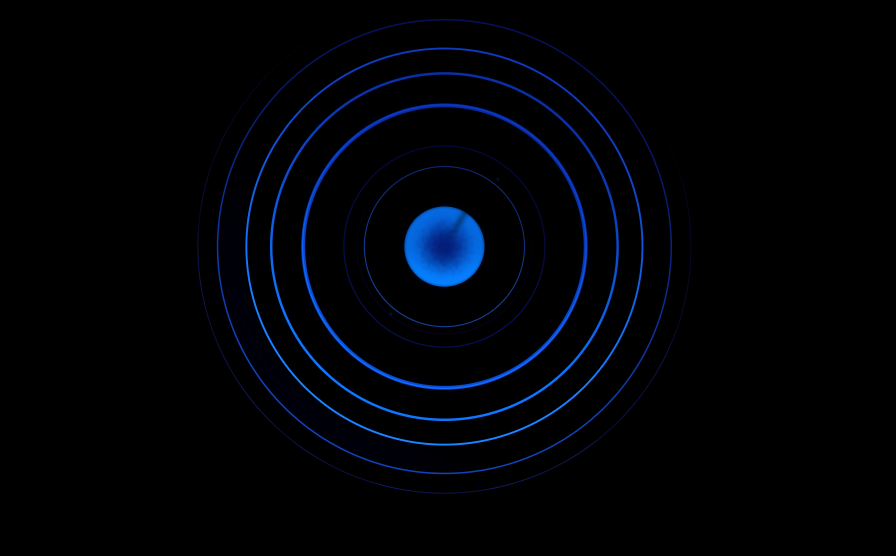
This background is drawn by a WebGL 1 fragment shader. Its source:

```glsl
precision highp float;
// Glowing blue disc inside thin concentric rings on black.

uniform vec2 u_resolution;

const vec2 CENTER = vec2(0.496, 0.5565);
const float DISC_RADIUS = 0.0722;
const vec3 DEEP_BLUE = vec3(0.015, 0.12, 0.48);
const vec3 RIM_BLUE = vec3(0.02, 0.41, 0.88);
const vec3 BRIGHT_BLUE = vec3(0.02, 0.50, 1.0);
const vec3 HALO_BLUE = vec3(0.0, 0.03, 0.22);

float hash(vec2 p) {
  vec3 q = fract(vec3(p.xyx) * 0.1031);
  q += dot(q, q.yzx + 33.33);
  return fract((q.x + q.y) * q.z);
}

float noise(vec2 p) {
  vec2 cell = floor(p);
  vec2 f = fract(p);
  f = f * f * (3.0 - 2.0 * f);
  float low = mix(hash(cell), hash(cell + vec2(1.0, 0.0)), f.x);
  float high = mix(hash(cell + vec2(0.0, 1.0)), hash(cell + 1.0), f.x);
  return mix(low, high, f.y);
}

// Share of a pixel covered by a band of the given width.
float band(float offset, float width, float pixel) {
  float top = min(offset + 0.5 * pixel, 0.5 * width);
  float bottom = max(offset - 0.5 * pixel, -0.5 * width);
  return clamp((top - bottom) / pixel, 0.0, 1.0);
}

// Ring whose colour runs from dim to lit, with a soft halo.
vec3 ring(float r, float radius, float width, vec3 dim, vec3 lit,
          float light, float halo, float pixel) {
  float offset = r - radius;
  vec3 color = mix(dim, lit, light) * band(offset, width, pixel);
  return color + HALO_BLUE * halo * exp(-abs(offset) / 0.0035);
}

// Disc with a dark core, a lit lower rim and a dim radial streak.
vec3 disc(vec2 p, float pixel) {
  float t = length(p) / DISC_RADIUS;
  vec3 rim = mix(RIM_BLUE, BRIGHT_BLUE, smoothstep(0.2, -0.9, p.y / DISC_RADIUS));
  float grain = noise(p * 180.0) - 0.5;
  vec3 color = mix(DEEP_BLUE, rim, smoothstep(0.08, 0.88, t + 0.08 * grain));

  vec2 axis = normalize(vec2(0.52, 0.85));
  float along = dot(p, axis) / DISC_RADIUS;
  float across = dot(p, vec2(-axis.y, axis.x)) / DISC_RADIUS;
  float streak = exp(-across * across * 110.0) * smoothstep(0.1, 0.75, along);
  color *= 1.0 - 0.35 * streak;
  color *= 1.0 - 0.25 * smoothstep(0.93, 1.0, t);
  return color * band(length(p), 2.0 * DISC_RADIUS, pixel);
}

// Pair of tiny sparks on opposite sides of the centre.
float sparks(vec2 p, vec2 place) {
  float sum = 0.0;
  for (int i = 0; i < 2; i++) {
    float side = 1.0 - 2.0 * float(i);
    vec2 d = (p - side * place) / 0.0025;
    sum += exp(-dot(d, d));
  }
  return sum;
}

void main() {
  float pixel = 1.0 / u_resolution.y;
  vec2 p = (gl_FragCoord.xy - CENTER * u_resolution) * pixel;
  float r = length(p);
  vec2 dir = p / max(r, 0.0001);

  // Light strengthens toward the lower left.
  float light = smoothstep(-1.0, 0.85, dot(dir, vec2(-0.25, -0.97)));
  float wear = 0.65 + 0.7 * noise(dir * 9.0 + 20.0);

  vec3 color = disc(p, pixel);
  color += HALO_BLUE * 0.4 * exp(-max(r - DISC_RADIUS, 0.0) / 0.003)
    * step(DISC_RADIUS, r);

  // Faint inner rings.
  color += ring(r, 0.1440, 0.0020, vec3(0.06, 0.15, 0.46),
                vec3(0.08, 0.25, 0.60), light, 0.0, pixel);
  color += ring(r, 0.1570, 0.0016, vec3(0.0),
                vec3(0.01, 0.02, 0.14), light, 0.0, pixel);
  color += ring(r, 0.1808, 0.0024, vec3(0.02, 0.025, 0.22),
                vec3(0.03, 0.05, 0.30), light, 0.0, pixel);

  // Bright middle rings, the first with a finer inner strand.
  color += ring(r, 0.2540, 0.0068, vec3(0.03, 0.16, 0.55),
                vec3(0.04, 0.30, 0.74), light, 0.65, pixel);
  color += ring(r, 0.2550, 0.0018, vec3(0.02, 0.06, 0.14),
                vec3(0.03, 0.13, 0.22), light, 0.0, pixel);
  color += ring(r, 0.3115, 0.0044, vec3(0.04, 0.18, 0.60),
                vec3(0.06, 0.46, 0.95), light, 0.3, pixel);
  color += ring(r, 0.3562, 0.0034, vec3(0.06, 0.22, 0.70),
                vec3(0.10, 0.52, 1.0), light, 0.2, pixel);

  // Fading outer rings.
  color += ring(r, 0.4080, 0.0027, vec3(0.03, 0.06, 0.34),
                vec3(0.07, 0.26, 0.72), light, 0.06, pixel);
  color += wear * ring(r, 0.4435, 0.0018, vec3(0.0, 0.0, 0.03),
                vec3(0.06, 0.08, 0.30), light, 0.0, pixel);

  // Dim haze between the outer rings and the sparks.
  float haze = smoothstep(0.3, 1.0, dot(dir, vec2(-0.80, -0.60)));
  color += vec3(0.0, 0.002, 0.045) * haze * exp(-pow((r - 0.385) / 0.025, 2.0));
  color += vec3(0.03, 0.06, 0.28) * sparks(p, vec2(0.096, 0.121));

  gl_FragColor = vec4(min(color, 1.0), 1.0);
}
```
